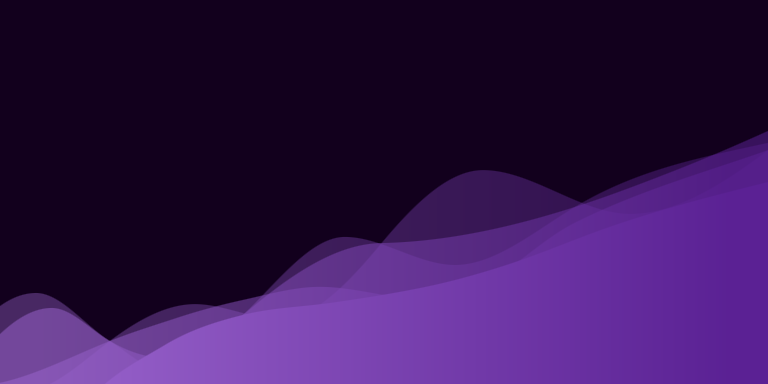
A Shadertoy shader for this background:

```glsl
const vec3 NIGHT = vec3(0.07, 0.0, 0.115);
const vec3 LILAC = vec3(0.60, 0.39, 0.80);
const vec3 VIOLET = vec3(0.355, 0.13, 0.58);
const int KNOTS = 9;

// Cubic span between two knots, each holding x, height and slope
float hermite(float x, vec3 a, vec3 b) {
    float width = b.x - a.x;
    float t = clamp((x - a.x) / width, 0.0, 1.0);
    float s = 1.0 - t;
    float ease = t * t * (3.0 - 2.0 * t);
    return mix(a.y, b.y, ease) + width * t * s * (a.z * s - b.z * t);
}

// Height of a smooth curve made of joined spans
float waveHeight(float x, vec3 knots[KNOTS]) {
    float height = knots[0].y;
    for (int i = 0; i < KNOTS - 1; i++) {
        if (x >= knots[i].x) height = hermite(x, knots[i], knots[i + 1]);
    }
    return height;
}

// Lay a translucent wave over the colour beneath it
vec3 layWave(vec3 base, vec3 tint, float opacity, vec2 p, vec3 knots[KNOTS]) {
    float depth = waveHeight(p.x, knots) - p.y;
    float cover = clamp(0.5 + depth / max(fwidth(depth), 1e-5), 0.0, 1.0);
    return mix(base, tint, cover * opacity);
}

void mainImage(out vec4 fragColor, in vec2 fragCoord) {
    vec2 p = fragCoord / iResolution.xy * vec2(2.0, 1.0);
    vec3 tint = mix(LILAC, VIOLET, clamp((p.x - 0.1) / 1.8, 0.0, 1.0));

    // Faint rolling crests
    vec3 crest[KNOTS] = vec3[KNOTS](
        vec3(0.0, 0.203, 0.72), vec3(0.094, 0.237, 0.0),
        vec3(0.286, 0.112, -0.62), vec3(0.43, 0.034, 0.0),
        vec3(0.633, 0.18, 0.95), vec3(0.898, 0.383, 0.0),
        vec3(1.185, 0.31, 0.0), vec3(1.497, 0.461, 0.6),
        vec3(2.0, 0.628, 0.22));
    vec3 hump[KNOTS] = vec3[KNOTS](
        vec3(0.0, -0.05, 0.3), vec3(0.13, 0.0, 0.5),
        vec3(0.286, 0.112, 0.75), vec3(0.508, 0.208, 0.0),
        vec3(0.729, 0.169, 0.0), vec3(0.992, 0.365, 1.2),
        vec3(1.258, 0.557, 0.0), vec3(1.641, 0.443, 0.0),
        vec3(2.0, 0.609, 0.75));

    // Denser middle swells
    vec3 swell[KNOTS] = vec3[KNOTS](
        vec3(0.0, 0.13, 0.95), vec3(0.135, 0.198, 0.0),
        vec3(0.286, 0.112, -0.58), vec3(0.43, 0.068, 0.0),
        vec3(0.633, 0.18, 0.85), vec3(0.992, 0.367, 0.02),
        vec3(1.497, 0.461, 0.32), vec3(1.75, 0.553, 0.39),
        vec3(2.0, 0.659, 0.45));
    vec3 slope[KNOTS] = vec3[KNOTS](
        vec3(0.0, 0.003, 0.22), vec3(0.286, 0.112, 0.4),
        vec3(0.46, 0.172, 0.33), vec3(0.633, 0.219, 0.22),
        vec3(0.833, 0.253, 0.0), vec3(1.107, 0.221, 0.0),
        vec3(1.328, 0.302, 0.75), vec3(1.497, 0.42, 0.5),
        vec3(2.0, 0.609, 0.35));

    // Solid foreground bank
    vec3 bank[KNOTS] = vec3[KNOTS](
        vec3(0.0, -0.25, 0.9), vec3(0.273, 0.0, 0.85),
        vec3(0.43, 0.102, 0.6), vec3(0.633, 0.18, 0.25),
        vec3(0.859, 0.211, 0.14), vec3(1.094, 0.25, 0.2),
        vec3(1.328, 0.313, 0.33), vec3(1.562, 0.4, 0.36),
        vec3(2.0, 0.526, 0.25));

    vec3 color = layWave(NIGHT, tint, 0.4, p, crest);
    color = layWave(color, tint, 0.4, p, hump);
    color = layWave(color, tint, 0.53, p, swell);
    color = layWave(color, tint, 0.53, p, slope);
    color = layWave(color, tint, 1.0, p, bank);
    fragColor = vec4(color, 1.0);
}
```
